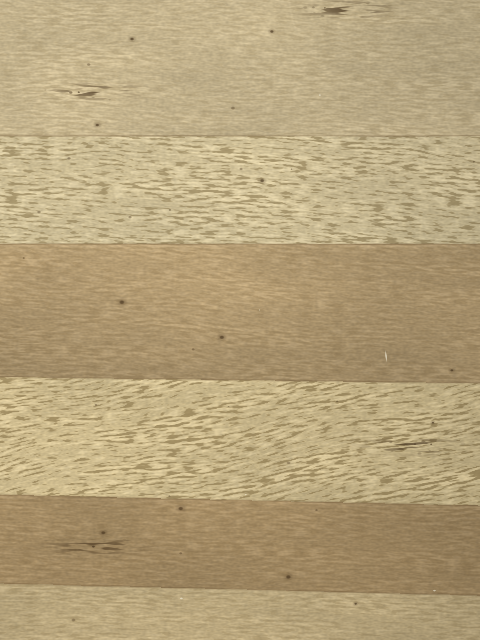
A WebGL 2 fragment shader for this texture:

```glsl
#version 300 es
precision highp float;
// Six weathered boards lying across the canvas, one above another.
// Stretched gradient noise gives each board its own fibre, pores and stains;
// hashed cells scatter pinholes and nicks, and thin seams part the boards.

uniform vec2 u_resolution;
out vec4 fragColor;

float hash(vec2 p) {
  vec3 h = fract(p.xyx * 0.1031);
  h += dot(h, h.yzx + 33.33);
  return fract((h.x + h.y) * h.z);
}

float corner(vec2 cell, vec2 offset) {
  float angle = 6.2832 * hash(cell);
  return dot(vec2(cos(angle), sin(angle)), offset);
}

// Gradient noise, about -0.7 to 0.7
float noise(vec2 p) {
  vec2 i = floor(p), f = p - i;
  vec2 u = f * f * f * (f * (f * 6.0 - 15.0) + 10.0);
  vec2 e = vec2(1.0, 0.0);
  return mix(mix(corner(i, f), corner(i + e, f - e), u.x),
             mix(corner(i + e.yx, f - e.yx), corner(i + e.xx, f - e.xx), u.x), u.y);
}

float fbm(vec2 p) {
  float sum = 0.0, gain = 0.6;
  for (int i = 0; i < 4; i++) {
    sum += gain * noise(p);
    p = p * 2.03 + 17.3;
    gain *= 0.5;
  }
  return sum;
}

// Soft ellipses, at most one in each hashed cell
float specks(vec2 p, float density, float chance, vec2 radius, float seed) {
  vec2 cell = floor(p * density);
  vec2 key = cell + seed;
  vec2 centre = 0.2 + 0.6 * vec2(hash(key + 3.7), hash(key + 8.1));
  vec2 d = (p - (cell + centre) / density) / radius;
  float size = 0.5 + 0.7 * hash(key + 5.9);
  return step(hash(key), chance) * (1.0 - smoothstep(0.3, 1.0, length(d) / size));
}

void main() {
  vec2 p = gl_FragCoord.xy / u_resolution.y;
  float px = 1.0 / u_resolution.y;

  // Seams from the top down: height at the left edge and tilt
  vec2 seams[5] = vec2[5](vec2(0.788, -0.001), vec2(0.6185, 0.0), vec2(0.411, -0.013),
                          vec2(0.227, -0.023), vec2(0.0885, -0.025));
  vec3 tones[6] = vec3[6](vec3(0.745, 0.68, 0.535), vec3(0.79, 0.73, 0.575),
                          vec3(0.66, 0.57, 0.42), vec3(0.775, 0.705, 0.535),
                          vec3(0.625, 0.53, 0.38), vec3(0.725, 0.65, 0.49));
  // Grain of each board: slope, pore strength, waviness
  vec3 grains[6] = vec3[6](vec3(-0.03, 0.20, 0.010), vec3(-0.06, 0.62, 0.010),
                           vec3(-0.06, 0.22, 0.010), vec3(0.16, 0.66, 0.016),
                           vec3(-0.02, 0.20, 0.008), vec3(-0.03, 0.25, 0.010));

  int board = 0;
  float nearest = 1.0;
  for (int i = 0; i < 5; i++) {
    float above = p.y - seams[i].x - seams[i].y * p.x - 0.0008 * noise(vec2(p.x * 18.0, float(i)));
    if (above < 0.0) board = i + 1;
    if (abs(above) < abs(nearest)) nearest = above;
  }
  vec3 tone = tones[board], grain = grains[board];
  float seed = float(board) * 31.7;

  // Short crisp fibres follow the sloping, gently bent grain
  vec2 q = p;
  q.y -= grain.x * p.x + grain.z * noise(p * vec2(4.0, 7.0) + seed);
  float streak = fbm(q * vec2(5.0, 40.0) + seed);
  float fibre = noise(q * vec2(42.0, 250.0) + seed);
  float fine = noise(q * vec2(120.0, 370.0) + seed);
  float speckle = noise(p * vec2(190.0, 260.0) + seed);
  float stain = fbm(p * vec2(3.5, 7.0) + seed);
  float pores = smoothstep(0.06, 0.38, fibre + 0.45 * streak + 0.4 * fine);

  vec3 color = tone * (1.0 + 0.08 * streak + 0.11 * stain + 0.09 * fine + 0.06 * speckle);
  color = mix(color, tone * vec3(0.68, 0.64, 0.55), pores * grain.y);
  color += 0.055 * smoothstep(0.05, 0.4, 0.4 * streak - fibre) * (0.4 + grain.y);

  // Pale curved figure on the top board, darker foot on the broad brown one
  float vein = 1.0 - smoothstep(0.0, 0.025, abs(noise(p * vec2(8.0, 6.0) + 4.3)));
  if (board == 0) color += 0.02 * vein * smoothstep(-0.2, 0.3, stain);
  if (board == 2) color *= 1.04 - 0.13 * smoothstep(0.56, 0.41, p.y) * (1.0 - 0.7 * p.x);

  // Pinholes and rusty smudges
  vec3 holeColor = vec3(0.27, 0.20, 0.12);
  float halo = specks(p, 8.0, 0.32, vec2(0.011, 0.008), 40.0);
  float hole = specks(p, 8.0, 0.32, vec2(0.005, 0.0038), 40.0);
  hole = max(hole, 0.8 * specks(p + 0.37, 13.0, 0.14, vec2(0.004, 0.003), 71.0));
  color = mix(color, holeColor, 0.22 * halo + 0.5 * hole);

  // Clusters of dark splits and borer holes
  vec2 clusters[4] = vec2[4](vec2(0.146, 0.857), vec2(0.543, 0.985),
                             vec2(0.645, 0.303), vec2(0.15, 0.146));
  for (int i = 0; i < 4; i++) {
    vec2 d = (p - clusters[i]) / vec2(0.06, 0.011);
    float patchMask = exp(-dot(d, d));
    float split = smoothstep(0.04, 0.25, noise(p * vec2(26.0, 210.0) + float(i) * 9.0));
    float dots = specks(p, 60.0, 0.45, vec2(0.004, 0.003), 90.0);
    color = mix(color, holeColor, patchMask * max(0.7 * split, 0.75 * dots));
  }

  // Broken dark seam with a worn pale lip under it
  float wear = 0.55 + 0.6 * noise(vec2(p.x * 9.0, seed));
  float line = 1.0 - smoothstep(0.0004, 0.001 + px, abs(nearest));
  float lip = 1.0 - smoothstep(0.001, 0.003 + px, abs(nearest + 0.003));
  color = mix(color, vec3(0.42, 0.33, 0.21), 0.5 * wear * line);
  color += 0.03 * lip * wear;

  // Small white nicks, then light falling off toward the right
  float nick = specks(p + 0.11, 7.0, 0.10, vec2(0.003, 0.002), 12.0);
  nick = max(nick, specks(p + vec2(0.1 * p.y, 0.0), 5.0, 0.10, vec2(0.0016, 0.010), 55.0));
  color = mix(color, vec3(0.92, 0.89, 0.80), 0.75 * nick);
  color *= 1.03 - 0.09 * smoothstep(0.35, 0.75, p.x) - 0.03 * smoothstep(0.3, 0.0, p.y);
  fragColor = vec4(clamp(color, 0.0, 1.0), 1.0);
}
```
